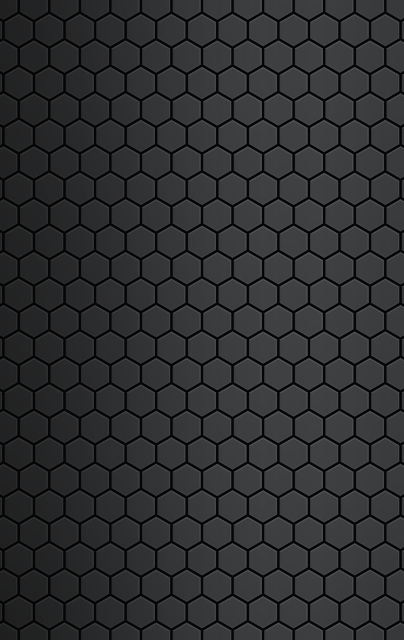
This pattern is drawn by a WebGL 2 fragment shader. Its source:

```glsl
#version 300 es
precision highp float;

uniform vec2 u_resolution;
out vec4 outColor;

float hash(vec2 p) {
    p = fract(p * vec2(0.1031, 0.1137));
    p += dot(p, p.yx + 33.33);
    return fract((p.x + p.y) * p.x * 43.7);
}

// Offset from the centre of the nearest pointy-top hexagon of unit width
vec2 hexOffset(vec2 p) {
    vec2 period = vec2(1.0, sqrt(3.0));
    vec2 a = mod(p + 0.5 * period, period) - 0.5 * period;
    vec2 b = mod(p, period) - 0.5 * period;
    return dot(a, a) < dot(b, b) ? a : b;
}

// Distance from a point inside the hexagon to its border
float borderDistance(vec2 q) {
    vec2 a = abs(q);
    return 0.5 - max(a.x, 0.5 * a.x + 0.866025 * a.y);
}

// Broad sheen, brightest right of the centre
float sheen(vec2 uv) {
    float light = mix(0.132, 0.252, smoothstep(-0.08, 0.72, uv.x));
    light -= 0.024 * smoothstep(0.76, 1.05, uv.x);
    light -= 0.012 * smoothstep(0.3, 0.0, uv.y);
    return light - 0.008 * smoothstep(0.85, 1.0, uv.y);
}

void main() {
    vec2 uv = gl_FragCoord.xy / u_resolution;
    float scale = 13.224 / u_resolution.x;
    vec2 p = gl_FragCoord.xy * scale - vec2(0.112, 0.044);
    vec2 q = hexOffset(p);
    vec2 cell = floor((p - q) * vec2(2.0, 1.154701) + 0.5);
    float d = borderDistance(q);
    float aa = 0.55 * scale;

    // Plate face with faint brushed columns and tone variation
    float tone = sheen(uv);
    tone += 0.004 * (hash(vec2(floor(p.x * 6.0), 7.0)) - 0.5);
    tone += 0.004 * (hash(cell + 51.0) - 0.5);
    tone += 0.006 * q.y;
    vec3 color = tone * vec3(0.985, 1.0, 1.025);

    // Soft shade beside the groove, then a thin bevel on the lit sides
    color *= mix(0.84, 1.0, smoothstep(0.035, 0.12, d));
    vec2 a = abs(q);
    bool sideFace = a.x > 0.5 * a.x + 0.866025 * a.y;
    float lit = sideFace ? (q.x > 0.0 ? 0.75 : 0.2)
                         : (q.y > 0.0 ? 0.9 : 0.45);
    float bevel = 1.0 - smoothstep(0.008, 0.018 + aa, abs(d - 0.066));
    color += bevel * lit * (0.025 + 0.3 * tone) * vec3(0.98, 1.0, 1.02);

    // Dark groove between plates
    float plate = smoothstep(0.037 - aa, 0.037 + aa, d);
    color = mix(vec3(0.018, 0.018, 0.019), color, plate);

    outColor = vec4(color, 1.0);
}
```
